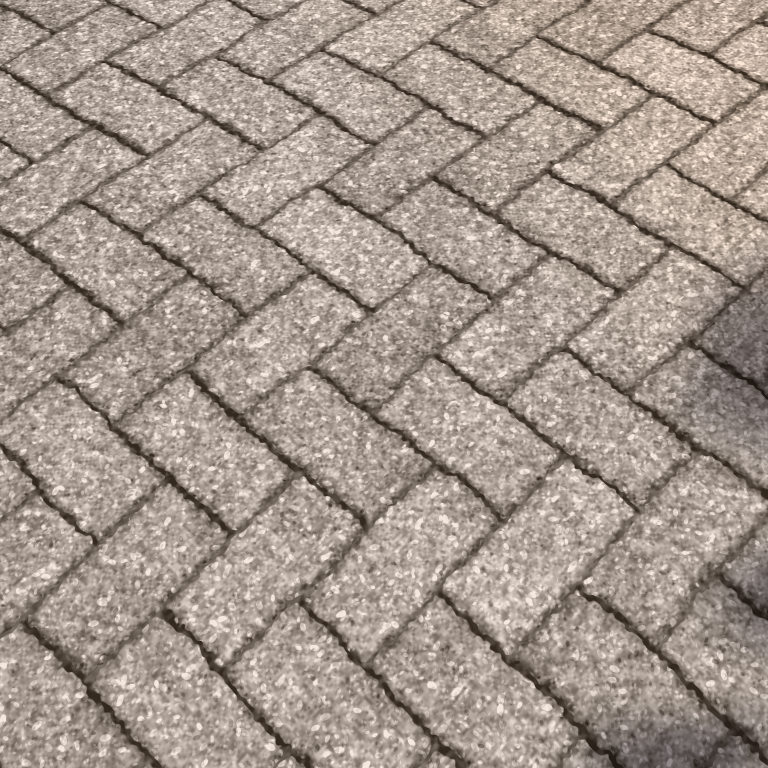
A WebGL 2 fragment shader for this texture:

```glsl
#version 300 es
precision highp float;
// Herringbone paving of worn concrete blocks seen at a slant. The ground is
// mapped to block units, each point finds its 2:1 block by cell parity, and
// noise and scattered chips give the stone its grain, wear and soft shadows.
uniform vec2 u_resolution;
out vec4 outColor;

const vec3 SOIL = vec3(0.20, 0.16, 0.12);
const vec3 PALE = vec3(0.89, 0.84, 0.80);
const vec3 SHADOW = vec3(0.60, 0.60, 0.63);

float hash(vec2 p) {
  return fract(sin(dot(p, vec2(127.1, 311.7))) * 43758.545);
}

float noise(vec2 p) {
  vec2 i = floor(p), f = fract(p);
  f = f * f * (3.0 - 2.0 * f);
  return mix(mix(hash(i), hash(i + vec2(1, 0)), f.x),
             mix(hash(i + vec2(0, 1)), hash(i + vec2(1, 1)), f.x), f.y);
}

float fbm(vec2 p) {
  float sum = 0.0, amp = 0.5;
  for (int i = 0; i < 4; i++) {
    sum += amp * noise(p);
    p = p * 2.03 + 17.3;
    amp *= 0.5;
  }
  return sum;
}

// Centred noise in both axes, for bending coordinates.
vec2 wobble(vec2 p) {
  return vec2(noise(p), noise(p + 47.0)) - 0.5;
}

// Canvas position to block units: x runs down-right, y runs up-right.
vec2 groundPlane(vec2 p) {
  float depth = 1.0 - p.y + 0.06 * (p.x - 0.525);
  float along = 1.5 + 2.0 * (p.x - 0.525) / (0.138 + 0.0554 * depth);
  float down = (depth - 0.465) / (0.0491 + 0.036 * depth);
  return 0.5 * vec2(along + down, along - down);
}

// Centre of the block (xy) and its half size (zw).
vec4 herringbone(vec2 p) {
  vec2 cell = floor(p);
  float k = mod(cell.x - cell.y, 4.0);
  if (k < 0.5) return vec4(cell + vec2(0.5, 1.0), 0.5, 1.0);
  if (k > 2.5) return vec4(cell + vec2(0.5, 0.0), 0.5, 1.0);
  return vec4(cell + vec2(k < 1.5 ? 1.0 : 0.0, 0.5), 1.0, 0.5);
}

float roundedBox(vec2 p, vec2 halfSize, float radius) {
  vec2 q = abs(p) - halfSize + radius;
  return length(max(q, 0.0)) + min(max(q.x, q.y), 0.0) - radius;
}

// Scattered elongated stone chips, one candidate per cell.
float chips(vec2 p, float amount, float soft) {
  vec2 cell = floor(p);
  float cover = 0.0;
  for (int j = -1; j <= 1; j++) {
    for (int i = -1; i <= 1; i++) {
      vec2 id = cell + vec2(i, j);
      float pick = hash(id + 3.7);
      vec2 d = p - id - vec2(hash(id), hash(id + 9.2));
      float a = 6.283 * hash(id + 5.1);
      d = mat2(cos(a), -sin(a), sin(a), cos(a)) * d;
      float size = mix(0.20, 0.55, hash(id + 7.9));
      float edge = length(d * vec2(1.0, 1.7)) - size;
      float chip = 1.0 - smoothstep(-soft, soft, edge);
      cover = max(cover, chip * step(pick, amount) * mix(0.4, 1.0, hash(id + 1.3)));
    }
  }
  return cover;
}

float softBlob(vec2 p, vec2 centre, vec2 radius) {
  return 1.0 - smoothstep(0.3, 1.0, length((p - centre) / radius));
}

void main() {
  vec2 p = gl_FragCoord.xy / u_resolution;
  vec2 ground = groundPlane(p);
  float blur = 0.6 * length(fwidth(ground));

  // Uneven laying and chipped edges bend the grid a little.
  vec2 laid = ground + 0.09 * wobble(ground * 1.3);
  laid += 0.05 * wobble(ground * 7.0) + 0.05 * wobble(ground * 19.0);
  vec4 block = herringbone(laid);
  vec2 local = laid - block.xy;
  vec2 halfSize = block.zw - vec2(0.014, 0.022) - 0.014 * hash(block.xy + 2.0);
  float d = roundedBox(local, halfSize, 0.07);

  // Stone face: tint per block, mottling, grain, pale chips and pits.
  float tone = 0.675 + 0.10 * (hash(block.xy) - 0.5);
  tone += 0.24 * (fbm(ground * 2.2 + block.xy * 5.0) - 0.47);
  tone += 0.34 * (noise(ground * 15.0) - 0.5) + 0.38 * (noise(ground * 34.0) - 0.5);
  tone += 0.38 * chips(ground * 10.0, 0.36, blur * 8.0);
  tone += 0.24 * chips(ground * 18.0 + 31.0, 0.38, blur * 14.0);
  tone -= 0.24 * chips(ground * 14.0 + 67.0, 0.18, blur * 11.0);
  tone += 0.06 * smoothstep(0.9, 1.8, p.x + p.y);

  // Rounded rims, darker on the sides that face the viewer.
  float nearSide = max(-local.y - halfSize.y, local.x - halfSize.x);
  tone -= 0.14 * smoothstep(-0.09, 0.0, d) + 0.20 * smoothstep(-0.10, 0.0, nearSide);

  // Joints: deep along x, sandy and shallow along y.
  vec2 excess = abs(local) - block.zw;
  float deep = smoothstep(-0.05, 0.05, excess.y - excess.x);
  float jointTone = mix(0.27, 0.02, deep) + 0.34 * (noise(ground * 21.0 + 11.0) - 0.4);
  tone = mix(tone, jointTone, smoothstep(-blur, blur, d));
  vec3 color = mix(SOIL, PALE, clamp(tone, 0.0, 1.1));

  // Soft cast shade at the lower right, sunlit warmth at the upper right.
  vec2 s = p + 0.07 * (vec2(fbm(p * 7.0), fbm(p * 7.0 + 20.0)) - 0.47);
  float shade = max(softBlob(s, vec2(1.02, 0.53), vec2(0.19, 0.18)),
                max(softBlob(s, vec2(0.88, 0.0), vec2(0.19, 0.12)),
                    softBlob(s, vec2(1.03, 0.22), vec2(0.14, 0.13))));
  color *= mix(vec3(1.0), SHADOW, shade);
  color *= mix(vec3(1.0), vec3(1.03, 1.0, 0.97), smoothstep(1.2, 1.9, p.x + p.y));
  outColor = vec4(color, 1.0);
}
```
